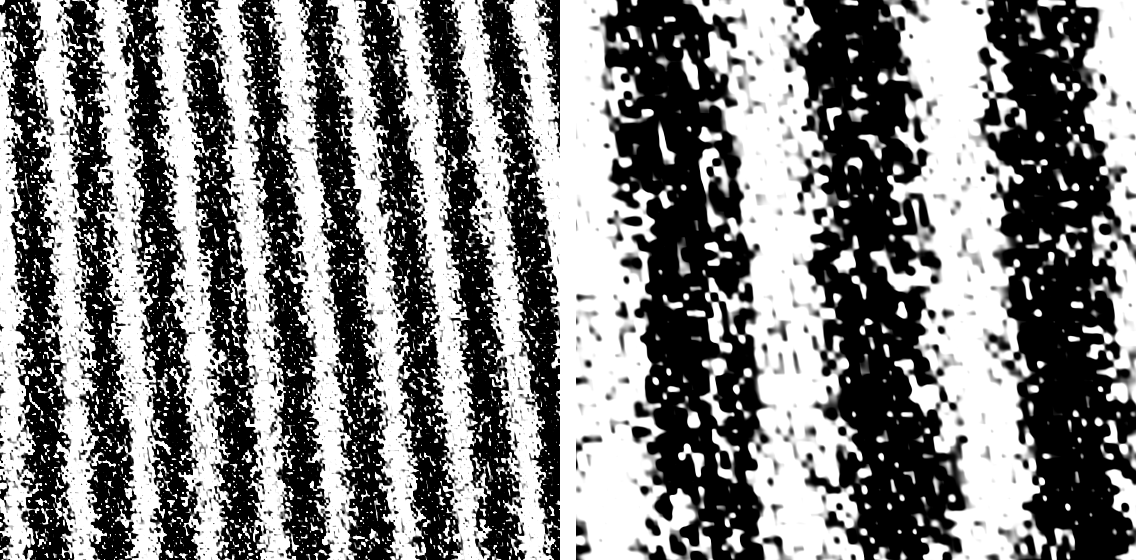
Left: the whole. Right: its middle third, enlarged.
Give the GLSL for this pattern, as a WebGL 1 fragment shader.

```glsl
precision highp float;

uniform vec2 u_resolution;

float hash(vec2 p) {
  vec3 q = fract(vec3(p.xyx) * 0.1031);
  q += dot(q, q.yzx + 33.33);
  return fract((q.x + q.y) * q.z);
}

// Value noise in -1..1
float noise(vec2 p) {
  vec2 cell = floor(p);
  vec2 f = fract(p);
  f = f * f * (3.0 - 2.0 * f);
  float low = mix(hash(cell), hash(cell + vec2(1.0, 0.0)), f.x);
  float high = mix(hash(cell + vec2(0.0, 1.0)), hash(cell + 1.0), f.x);
  return 2.0 * mix(low, high, f.y) - 1.0;
}

// Leaning stripes that fan out toward the bottom; +1 at each dark centre
float stripeWave(vec2 p) {
  float firstCentre = 0.09 - 0.045 * p.y - 0.01 * p.y * p.y;
  float period = 0.1155 - 0.0067 * p.y - 0.0026 * p.y * p.y;
  return cos(6.28318 * (p.x - firstCentre) / period);
}

// Fine specks plus clumps drawn out along the stripes
float grain(vec2 p) {
  vec2 leaning = vec2(p.x + 0.15 * p.y, p.y);
  float specks = noise(leaning * vec2(235.0, 200.0) + 17.0);
  float clumps = noise(leaning * vec2(125.0, 60.0) + 371.0);
  return 0.65 * specks + 0.35 * clumps;
}

void main() {
  vec2 p = gl_FragCoord.xy / u_resolution;
  float wave = stripeWave(p);

  // Wear is strongest in the dark bands, at the lower left
  float darkWear = mix(3.6, 1.7, 0.55 * p.x + 0.45 * p.y);
  float wear = mix(1.2, darkWear, smoothstep(-1.0, 0.8, wave));

  float ink = wave + mix(0.3, 0.05, p.y) + wear * grain(p);
  float softness = 0.38 * max(1.0, 512.0 / u_resolution.y);
  float shade = 1.0 - smoothstep(-softness, softness, ink);
  gl_FragColor = vec4(vec3(shade), 1.0);
}
```
